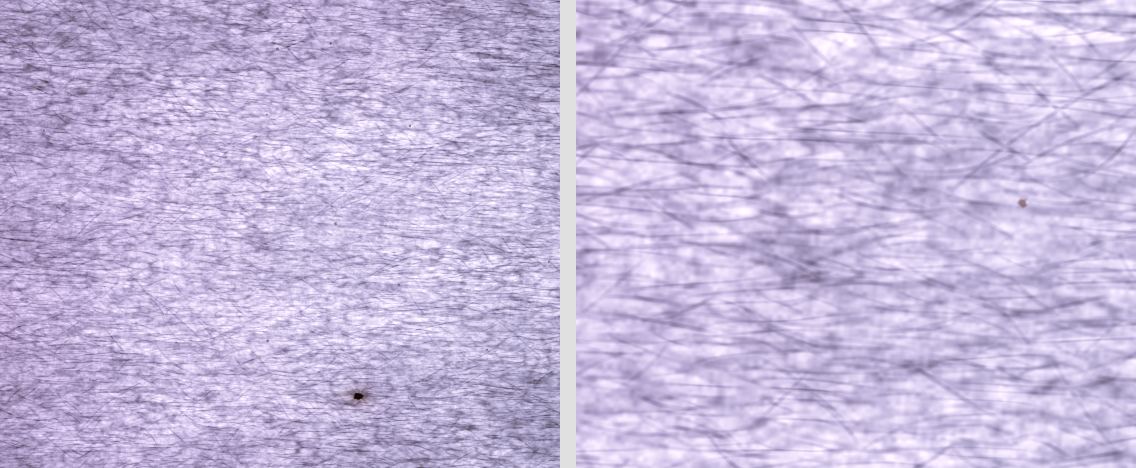
Left: the whole. Right: its middle third, enlarged.
Reproduce this texture procedurally as a Shadertoy shader.

```glsl
#define LILAC vec3(0.722, 0.668, 0.825)
#define BROWN vec3(0.36, 0.22, 0.22)
#define HOLE_POS vec2(0.766, 0.153)
#define HOLE_RADIUS 0.0095
#define FIBRE_DEPTH 0.115
#define HAIR_DEPTH 0.13
#define GRAIN_DEPTH 0.24
#define CLOUD_DEPTH 0.22
#define VIGNETTE 0.2

float hash(vec2 p) {
    return fract(sin(dot(p, vec2(127.1, 311.7))) * 43758.5453);
}

float noise(vec2 p) {
    vec2 i = floor(p), f = fract(p);
    f = f * f * (3.0 - 2.0 * f);
    return mix(mix(hash(i), hash(i + vec2(1, 0)), f.x),
               mix(hash(i + vec2(0, 1)), hash(i + vec2(1, 1)), f.x), f.y);
}

// Coordinates along and across a direction
vec2 turn(vec2 p, float angle) {
    float c = cos(angle), s = sin(angle);
    return vec2(c * p.x + s * p.y, c * p.y - s * p.x);
}

// Thin wavy lines along the level set of stretched noise
float fibres(vec2 p, vec2 freq, float width) {
    p.y += 0.008 * noise(p * vec2(13.0, 22.0));
    return 1.0 - smoothstep(0.0, width, abs(noise(p * freq) - 0.5));
}

// One bent loose hair per grid cell
float hairs(vec2 p, float cell, float seed) {
    vec2 id = floor(p / cell);
    float ink = 0.0;
    for (int y = -1; y <= 1; y++)
    for (int x = -1; x <= 1; x++) {
        vec2 c = id + vec2(x, y);
        vec2 centre = (c + vec2(hash(c + seed), hash(c + seed + 3.7))) * cell;
        float spread = hash(c + seed + 8.1) - 0.5;
        vec2 d = turn(p - centre, spread * (0.4 + 6.0 * spread * spread));
        d.y += (hash(c + seed + 5.3) - 0.5) * 0.5 * d.x * d.x / cell;
        float along = 1.0 - smoothstep(0.4, 0.9, abs(d.x) / cell);
        float across = 1.0 - smoothstep(0.0005, 0.0026, abs(d.y));
        ink = max(ink, along * across * (0.35 + 0.65 * hash(c + seed + 1.9)));
    }
    return ink;
}

// Sparse brown flecks
float flecks(vec2 p) {
    vec2 g = p / 0.16, id = floor(g);
    vec2 centre = 0.2 + 0.6 * vec2(hash(id + 21.3), hash(id + 47.9));
    float r = mix(0.002, 0.0045, hash(id + 9.4));
    float d = length(g - id - centre) * 0.16 + 0.002 * (noise(p * 400.0) - 0.5);
    return step(0.6, hash(id + 63.2)) * (1.0 - smoothstep(0.3 * r, r, d));
}

void mainImage(out vec4 fragColor, in vec2 fragCoord) {
    vec2 p = fragCoord / iResolution.y;
    vec2 screen = fragCoord / iResolution.xy - 0.5;
    vec2 q = turn(p, -0.035 - 0.07 * p.y);

    // Broad light and dark patches, drawn out along the grain
    float cloud = 0.5 * noise(q * vec2(2.6, 5.0) + 4.0)
                + 0.3 * noise(q * vec2(5.0, 13.0) + 17.0)
                + 0.2 * noise(q * vec2(9.0, 34.0) + 31.0)
                + 0.25 * noise(q * vec2(22.0, 30.0) + 53.0) - 0.625;
    float tone = CLOUD_DEPTH * 1.3 * cloud;
    tone += VIGNETTE * (0.167 - dot(screen, screen));

    // Fine fibres at a few crossing angles
    for (int i = 0; i < 4; i++) {
        float k = float(i);
        float angle = (mod(k, 2.0) * 2.0 - 1.0) * 0.13 * k;
        vec2 freq = vec2(15.0 + 9.0 * k, 135.0 - 18.0 * k);
        float line = fibres(turn(q, angle) + 7.3 * k, freq, 0.22);
        float patchy = 0.5 + noise(q * vec2(6.0, 14.0) + 11.0 * k);
        tone -= FIBRE_DEPTH * (1.0 - 0.16 * k) * patchy * (line - 0.42);
    }

    // Loose hairs over the mat
    float ink = max(hairs(q, 0.035, 2.0), hairs(q + 0.4, 0.06, 13.0));
    ink = max(ink, hairs(q + 0.9, 0.11, 29.0));
    tone -= HAIR_DEPTH * (ink - 0.13);

    // Pale speckle between the fibres
    float grain = 0.6 * noise(q * vec2(120.0, 190.0)) + 0.4 * noise(q * 290.0 + 40.0) - 0.5;
    tone += GRAIN_DEPTH * grain;

    // Lilac ramp, pinker on the left and bluer on the right
    vec3 col = LILAC + tone * vec3(1.0, 1.0, 0.95);
    col.b -= 0.9 * tone * tone;
    float tint = screen.x + 0.6 * (noise(p * 3.0 + 70.0) - 0.5);
    col += tint * vec3(-0.022, 0.012, -0.008);
    col = mix(col, BROWN, 0.6 * flecks(p));

    // Burnt hole with a ragged, rayed rim
    vec2 d = (p - HOLE_POS) * vec2(0.8, 1.1);
    float r = length(d);
    vec2 ray = d / max(r, 0.0001);
    float rays = noise(ray * 5.0 + r * 40.0 + 90.0);
    float halo = exp(-r / (HOLE_RADIUS * (0.6 + 1.1 * rays)));
    col = mix(col, BROWN, min(1.0, 1.3 * halo));
    float edge = r + 0.004 * (noise(ray * 2.5 + 15.0) - 0.5);
    float core = 1.0 - smoothstep(0.6 * HOLE_RADIUS, HOLE_RADIUS, edge);
    col = mix(col, vec3(0.06, 0.03, 0.04), core);

    fragColor = vec4(clamp(col, 0.0, 1.0), 1.0);
}
```
